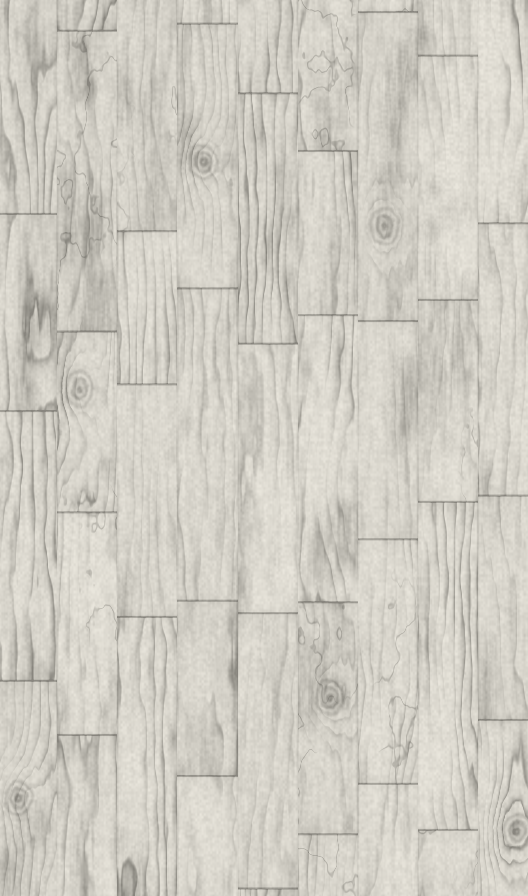
Reproduce this texture procedurally as a WebGL 1 fragment shader.

```glsl
precision highp float;
// Whitewashed wooden planks in staggered columns, with a fine embossed surface.
// Each plank gets its own seed; growth rings are contours of a stretched noise
// field, bent around occasional knots, and overlaid with fibres and cracks.
uniform vec2 u_resolution;

#define PLANK_WIDTH 0.0671
#define PLANK_LENGTH 0.28
#define LENGTH_JITTER 0.52
#define KNOT_SHARE 0.2
#define CRACK_SHARE 0.3
#define RING_STRENGTH 0.72
#define FIBRE_STRENGTH 0.24
#define EMBOSS_STRENGTH 0.26
#define SEAM_STRENGTH 0.28
#define END_STRENGTH 0.62
#define PALE vec3(0.888, 0.875, 0.838)
#define DARK vec3(0.565, 0.555, 0.525)

float hash(vec2 p) {
  return fract(sin(dot(p, vec2(127.1, 311.7))) * 43758.5453);
}

float noise(vec2 p) {
  vec2 i = floor(p), f = fract(p);
  f = f * f * (3.0 - 2.0 * f);
  return mix(mix(hash(i), hash(i + vec2(1.0, 0.0)), f.x),
             mix(hash(i + vec2(0.0, 1.0)), hash(i + vec2(1.0, 1.0)), f.x), f.y);
}

float fbm(vec2 p) {
  float sum = 0.0, gain = 0.5;
  for (int i = 0; i < 4; i++) {
    sum += gain * noise(p);
    p = p * 2.03 + 17.3;
    gain *= 0.5;
  }
  return sum / 0.9375;
}

// Height of the joint below a plank, in mean plank lengths
float joint(float column, float row) {
  return row + LENGTH_JITTER * hash(vec2(column + 3.7, row * 1.7));
}

// Darkness of the wood: q is measured in plank widths from the lower end
float wood(vec2 q, float len, vec2 id) {
  float density = hash(id + 1.3), figure = hash(id + 2.9);
  vec2 g = q + 60.0 * vec2(hash(id + 5.1), hash(id + 7.7));

  // Knot position and its pull on the grain
  vec2 centre = vec2(0.4 * hash(id + 9.2) - 0.2, len * (0.25 + 0.5 * hash(id + 4.4)));
  vec2 k = (q - centre) * vec2(1.0, 0.8);
  float d = length(k) + 0.09 * (fbm(g * 5.0) - 0.5);
  float hasKnot = step(1.0 - KNOT_SHARE, hash(id + 6.3));

  // Growth rings: a slow ramp ending in a sharp, jagged edge
  float field = g.x * mix(1.8, 6.5, density)
              + mix(2.0, 5.0, figure) * noise(g * vec2(1.4, 0.27))
              + 0.9 * noise(g * vec2(3.0, 0.8))
              + 0.4 * noise(g * vec2(15.0, 2.6))
              + hasKnot * 2.6 * exp(-5.0 * d * d);
  float s = fract(field);
  float ring = pow(s, 4.0) * (1.0 - smoothstep(0.82, 1.0, s));
  float fade = smoothstep(0.2, 0.75, fbm(g * vec2(2.2, 0.5) + 31.0));
  float vigour = mix(0.45, 1.5, hash(id + 8.8));
  float shade = RING_STRENGTH * 1.7 * ring * fade * vigour;

  // Fine fibres and grey, weathered patches
  float fibre = 0.6 * noise(g * vec2(22.0, 1.6)) + 0.4 * noise(g * vec2(38.0, 5.0));
  shade += FIBRE_STRENGTH * fibre * mix(0.4, 1.0, fade);
  float patch_ = fbm(g * vec2(1.8, 0.7) + 11.0);
  shade += 0.34 * smoothstep(0.5, 0.8, patch_) * (0.4 + fibre);
  shade += 0.09 * hash(id + 3.3) - 0.04;

  // Branching cracks
  float ridge = abs(fbm(g * vec2(2.0, 1.1) + 47.0) - 0.5);
  float cracked = step(1.0 - CRACK_SHARE, hash(id + 12.1));
  shade += cracked * 0.4 * (1.0 - smoothstep(0.0, 0.022, ridge))
         * smoothstep(0.5, 0.65, noise(g * vec2(1.0, 0.5) + 5.0));

  // Knot body: concentric rings with a dark heart
  float body = 1.0 - smoothstep(0.16, 0.36, d);
  float core = 1.0 - smoothstep(0.02, 0.15, d);
  shade += hasKnot * (body * (0.22 + 0.18 * sin(d * 62.0)) + 0.3 * core);
  return shade;
}

void main() {
  vec2 p = gl_FragCoord.xy / u_resolution.y;

  // Find the plank under this point
  float x = (p.x + 0.0033) / PLANK_WIDTH;
  float column = floor(x);
  float y = p.y / PLANK_LENGTH + 7.0 * hash(vec2(column, 2.4));
  float row = floor(y);
  row -= step(y, joint(column, row));
  float low = joint(column, row), high = joint(column, row + 1.0);
  float scale = PLANK_LENGTH / PLANK_WIDTH;
  vec2 q = vec2(fract(x) - 0.5, (y - low) * scale);
  float shade = wood(q, (high - low) * scale, vec2(column, row));

  // Long seams are faint and broken, end joints are crisp
  float side = (0.5 - abs(q.x)) * PLANK_WIDTH;
  float end = min(y - low, high - y) * PLANK_LENGTH;
  float wear = noise(vec2(floor(x + 0.5) * 9.0, p.y * 24.0));
  shade += SEAM_STRENGTH * wear * (1.0 - smoothstep(0.0003, 0.0022, side));
  shade += END_STRENGTH * (1.0 - smoothstep(0.0004, 0.0019, end));
  shade += 0.1 * exp(-end * 160.0);

  // Embossed paper grain
  float emboss = 0.6 * noise(p * vec2(420.0, 330.0)) + 0.4 * noise(p * 210.0 + 9.0);
  shade += EMBOSS_STRENGTH * (emboss - 0.5);

  gl_FragColor = vec4(mix(PALE, DARK, clamp(shade, -0.08, 1.1)), 1.0);
}
```
